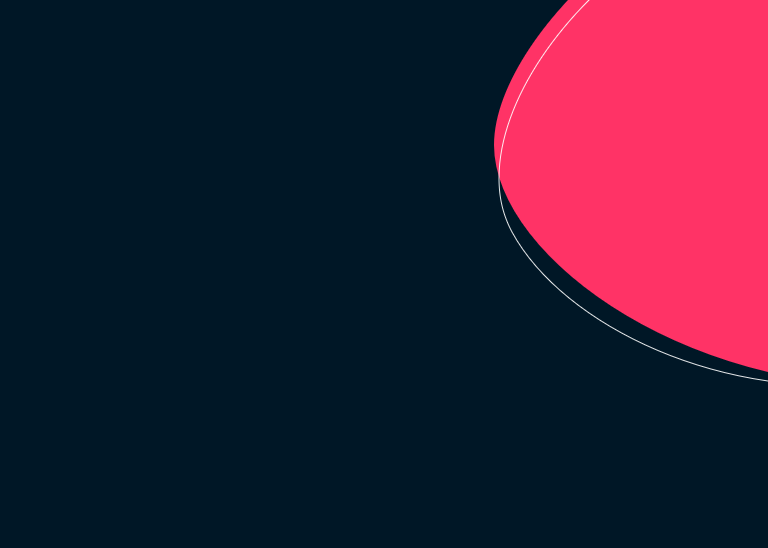
A Shadertoy shader for this background:

```glsl
// A pink blob enters a navy canvas from the upper right, with a thin pale
// contour drifting off its edge. Both outlines are chains of cubic curves,
// walked in short chords to give a signed distance (positive on the right).

// Point on a cubic curve.
vec2 cubic(vec2 a, vec2 b, vec2 c, vec2 d, float t) {
    float s = 1.0 - t;
    return s * s * s * a + 3.0 * s * t * (s * b + t * c) + t * t * t * d;
}

// Adds one downward curve to outline: x = nearest distance, y = side.
void addCurve(inout vec2 outline, vec2 p, vec2 a, vec2 b, vec2 c, vec2 d) {
    vec2 start = a;
    for (int i = 1; i <= 24; i++) {
        vec2 end = cubic(a, b, c, d, float(i) / 24.0);
        vec2 chord = end - start, rel = p - start;
        float along = clamp(dot(rel, chord) / dot(chord, chord), 0.0, 1.0);
        outline.x = min(outline.x, length(rel - along * chord));
        // The chord level with p decides which side p is on.
        if (p.y >= start.y && p.y < end.y)
            outline.y = sign(rel.x * chord.y - rel.y * chord.x);
        start = end;
    }
}

float blobDistance(vec2 p) {
    vec2 outline = vec2(1e5, -1.0);
    addCurve(outline, p, vec2(568, 0), vec2(525, 46), vec2(494, 100), vec2(494, 145));
    addCurve(outline, p, vec2(494, 145), vec2(494, 230), vec2(608, 334), vec2(768, 372));
    return outline.x * outline.y;
}

float contourDistance(vec2 p) {
    vec2 outline = vec2(1e5, -1.0);
    addCurve(outline, p, vec2(589, 0), vec2(535, 54), vec2(499, 120), vec2(499, 178));
    addCurve(outline, p, vec2(499, 178), vec2(499, 198), vec2(503, 215), vec2(512, 232));
    addCurve(outline, p, vec2(512, 232), vec2(550, 302), vec2(650, 364), vec2(768, 381));
    return outline.x * outline.y;
}

// Share of a pixel lying on the positive side of an edge.
float coverage(float dist, float pixel) {
    return clamp(dist / pixel + 0.5, 0.0, 1.0);
}

void mainImage(out vec4 fragColor, in vec2 fragCoord) {
    // The canvas is 768 units wide, measured down from its top left corner.
    float pixel = 768.0 / iResolution.x;
    vec2 p = vec2(fragCoord.x, iResolution.y - fragCoord.y) * pixel;

    vec3 navy = vec3(0.0, 0.09, 0.15);
    vec3 pink = vec3(1.0, 0.2, 0.4);
    vec3 color = mix(navy, pink, coverage(blobDistance(p), pixel));

    // Contour, one unit thick.
    float contour = contourDistance(p);
    float line = coverage(contour + 0.5, pixel) - coverage(contour - 0.5, pixel);
    color = mix(color, vec3(1.0), 0.9 * line);

    fragColor = vec4(color, 1.0);
}
```
